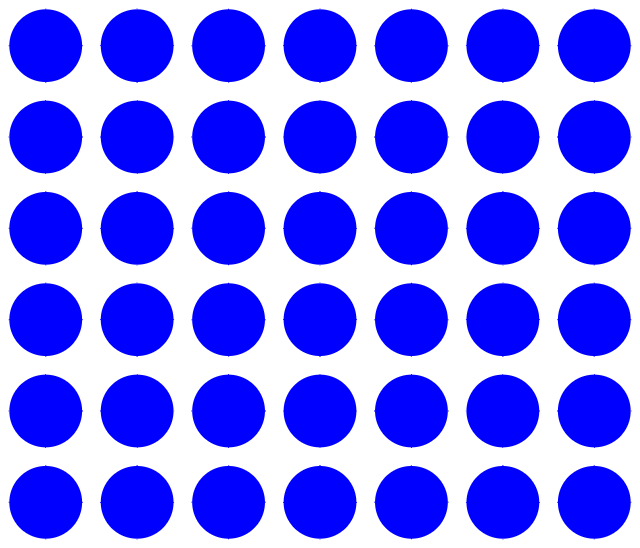
Give the GLSL for this pattern, as a Shadertoy shader.

```glsl
const vec2 REPEATS = vec2(7.0, 6.0);
const float DOT_RADIUS = 0.398;     // in cells
const float NUB_REACH = 0.404;      // tip of the nub, from the dot centre
const float NUB_HALF_WIDTH = 0.006;
const vec3 DOT_COLOR = vec3(0.0, 0.0, 1.0);
const vec3 GROUND_COLOR = vec3(1.0);

float boxDistance(vec2 p, vec2 halfSize) {
    vec2 d = abs(p) - halfSize;
    return length(max(d, 0.0)) + min(max(d.x, d.y), 0.0);
}

// Disc with a tiny nub at each of its four extremes
float dotDistance(vec2 p) {
    float disc = length(p) - DOT_RADIUS;
    vec2 bar = vec2(NUB_REACH, NUB_HALF_WIDTH);
    float nubs = min(boxDistance(p, bar), boxDistance(p, bar.yx));
    return min(disc, nubs);
}

void mainImage(out vec4 fragColor, in vec2 fragCoord) {
    // Whole number of cells, each centred on its dot
    vec2 cell = fract(fragCoord / iResolution.xy * REPEATS) - 0.5;
    float pixel = REPEATS.y / iResolution.y;

    // One-pixel smooth edge
    float coverage = clamp(0.5 - dotDistance(cell) / pixel, 0.0, 1.0);
    fragColor = vec4(mix(GROUND_COLOR, DOT_COLOR, coverage), 1.0);
}
```
